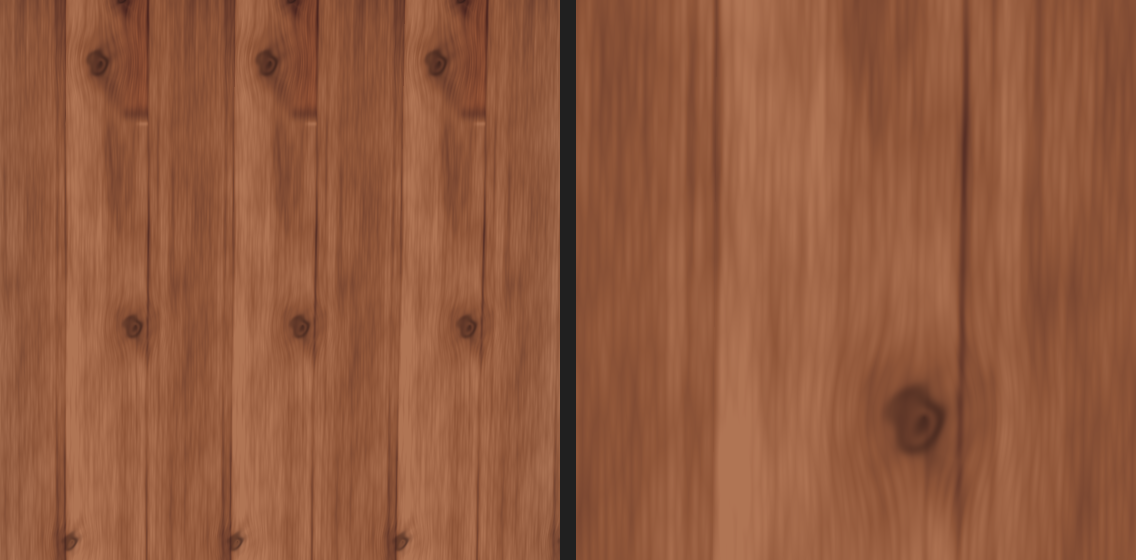
Left: the whole. Right: its middle third, enlarged.
Give the GLSL for this texture, as a Shadertoy shader.

```glsl
// Stained wood planks: a light and a dark board alternate in a strip that repeats
// about 3.3 times across and once down. Layered sines make the streaks, stretched
// cellular noise the fibres; knots, cathedral grain and a butt joint sit on top.

const float TAU = 6.2831853;
const float FIRST_SEAM = 0.117;              // left edge of the first light board
const float PERIOD_BOTTOM = 0.295;           // strip width, slightly wider at the top
const float PERIOD_TOP = 0.303;
const float LIGHT_SHARE = 0.49;              // part of a strip taken by the light board
const float LIGHT_TONE = 0.83;
const float DARK_TONE = 0.67;
const float STREAK_DEPTH = 0.085;
const float FIBRE_DEPTH = 0.20;
const float MOTTLE_DEPTH = 0.07;
const vec2 FIBRE_CELLS = vec2(64.0, 22.0);
const float JOINT_Y = 0.794;

const vec3 SHADE = vec3(0.36, 0.195, 0.15);
const vec3 MIDDLE = vec3(0.565, 0.337, 0.222);
const vec3 PALE = vec3(0.68, 0.447, 0.32);
const vec3 KNOT_COLOR = vec3(0.19, 0.105, 0.09);
const vec3 RED_STAIN = vec3(0.99, 0.92, 0.90);

// Knots: position in the strip, height, radius, strength
const vec4 KNOTS[4] = vec4[4](
    vec4(0.210, 0.889, 0.026, 0.85), vec4(0.420, 0.418, 0.023, 0.75),
    vec4(0.040, 0.033, 0.017, 0.75), vec4(0.330, 1.004, 0.014, 0.90));

// Dark lines along the boards: position in the strip, width, depth
const vec3 LINES[8] = vec3[8](
    vec3(0.000, 0.008, 0.36), vec3(0.490, 0.009, 0.45), vec3(0.555, 0.010, 0.20),
    vec3(0.635, 0.035, 0.18), vec3(0.830, 0.018, 0.12), vec3(0.950, 0.010, 0.24),
    vec3(0.975, 0.040, 0.22), vec3(0.430, 0.006, 0.14));

float bell(float d, float width) { return exp(-d * d / (width * width)); }

// Signed distance between two positions in the repeating strip
float wrapped(float d) { return fract(d + 0.5) - 0.5; }

vec2 hash2(vec2 p) {
    vec3 q = fract(p.xyx * vec3(0.1031, 0.1030, 0.0973));
    q += dot(q, q.yzx + 33.33);
    return fract((q.xx + q.yz) * q.zy);
}

// Distance to the nearest cell point, repeating across the strip
float fibres(vec2 p) {
    p *= FIBRE_CELLS;
    vec2 cell = floor(p);
    float nearest = 2.0;
    for (int j = -1; j <= 1; j++)
        for (int i = -1; i <= 1; i++) {
            vec2 c = cell + vec2(i, j);
            vec2 point = c + hash2(vec2(mod(c.x, FIBRE_CELLS.x), c.y + 7.0));
            nearest = min(nearest, length(point - p));
        }
    return nearest;
}

// Long streaks: whole frequencies keep them continuous across the strip
float streaks(vec2 p) {
    float sum = 0.0, amplitude = 1.0, frequency = 2.0;
    for (int i = 0; i < 8; i++) {
        float k = float(i);
        float drift = 1.3 * sin(p.y * (3.0 + 1.4 * k) + 2.1 * k);
        float fade = 0.65 + 0.35 * sin(p.y * (5.0 + 2.3 * k) + 4.7 * k);
        sum += amplitude * fade * sin(TAU * floor(frequency) * p.x + drift + 3.7 * k);
        amplitude *= 0.84;
        frequency *= 1.62;
    }
    return sum;
}

// Soft clouds of stain
float mottle(vec2 p) {
    float a = sin(TAU * 2.0 * p.x + 9.0 * p.y + 2.0 * sin(11.0 * p.y));
    float b = sin(TAU * 3.0 * p.x - 17.0 * p.y + 1.5 * sin(TAU * p.x + 23.0 * p.y));
    return 0.6 * a + 0.6 * b + 0.4 * sin(31.0 * p.y + 3.0 * sin(TAU * 2.0 * p.x));
}

void mainImage(out vec4 fragColor, in vec2 fragCoord) {
    vec2 uv = fragCoord / iResolution.xy;
    float y = uv.y;
    float period = mix(PERIOD_BOTTOM, PERIOD_TOP, y);
    float f = fract((uv.x - FIRST_SEAM) / period);
    float board = 1.0 - smoothstep(-0.006, 0.006,
        abs(wrapped(f - 0.5 * LIGHT_SHARE)) - 0.5 * LIGHT_SHARE);

    // Knots push the grain aside and cast a shadow along it
    vec2 grain = vec2(f, y);
    float knot = 0.0, halo = 0.0;
    for (int i = 0; i < 4; i++) {
        vec4 k = KNOTS[i];
        vec2 d = vec2(wrapped(f - k.x) * period, y - k.y);
        vec2 q = d / k.z;
        float ripple = 0.14 * sin(2.3 * q.x + 1.7 * q.y + 30.0 * k.x) + 0.09 * sin(5.0 * q.y - 4.0 * q.x);
        float r = length(q * vec2(1.05, 0.8)) + ripple;
        grain.x -= 0.7 * d.x / period * exp(-0.3 * dot(q, q));
        float rings = 0.68 + 0.32 * sin(9.0 * r + 2.0 * q.x + 2.5);
        knot = max(knot, k.w * rings * smoothstep(1.15, 0.2, r));
        float side = k.y < 0.1 ? -1.0 : 1.0;
        float tail = bell(q.x - 0.3 * abs(q.y), 0.7) * bell(q.y + 1.4 * side, 1.3);
        halo = max(halo, k.w * max(0.6 * exp(-0.45 * r * r), 0.55 * tail));
    }

    // Board tone, streaks, clouds and fibres
    float tone = mix(DARK_TONE, LIGHT_TONE, board);
    tone += STREAK_DEPTH * streaks(grain) + MOTTLE_DEPTH * mottle(grain);
    tone += FIBRE_DEPTH * (0.45 - fibres(grain));
    tone += board * (0.13 * bell(f - 0.07, 0.07) - 0.05 * smoothstep(0.2, 0.4, f));
    for (int i = 0; i < 8; i++) {
        vec3 l = LINES[i];
        float wobble = 0.004 * sin(9.0 * y + 25.0 * l.x);
        float strength = 0.75 + 0.25 * sin(13.0 * y + 40.0 * l.x);
        tone -= l.z * strength * bell(wrapped(f - l.x + wobble), l.y);
    }

    // Cathedral grain: nested parabolas below the butt joint
    float arch = y - 0.46 - 18.0 * (f - 0.33) * (f - 0.33);
    float flame = board * smoothstep(0.0, 0.18, arch) * smoothstep(0.84, 0.72, y);
    tone -= flame * (0.27 + 0.05 * sin(85.0 * arch + 3.0 * sin(14.0 * y)));

    // Butt joint: dark end grain, a pale lip, and a red stain above
    float inside = board * smoothstep(0.30, 0.38, f);
    tone -= 0.42 * inside * bell(y - JOINT_Y - 0.002, 0.012);
    tone += 0.30 * board * smoothstep(0.40, 0.46, f) * bell(y - JOINT_Y + 0.015, 0.004);
    float stain = board * smoothstep(0.24, 0.46, f) * smoothstep(JOINT_Y - 0.01, JOINT_Y + 0.02, y);
    tone -= 0.20 * stain + halo;

    // Uneven light: paler at both sides and the foot, deeper at the top
    float sides = smoothstep(0.13, 0.0, uv.x) + smoothstep(0.86, 1.0, uv.x);
    tone += 0.10 * sides + 0.14 * (0.5 - y) - 0.10 * smoothstep(0.85, 1.0, y);

    vec3 color = mix(SHADE, MIDDLE, clamp(tone / 0.6, -0.3, 1.0));
    color = mix(color, PALE, clamp((tone - 0.6) / 0.4, 0.0, 1.1));
    color *= mix(vec3(1.0), RED_STAIN, stain);
    color = mix(color, vec3(dot(color, vec3(0.36, 0.42, 0.22))), 0.05 * sides);
    color = mix(color, KNOT_COLOR, knot);
    fragColor = vec4(color, 1.0);
}
```
